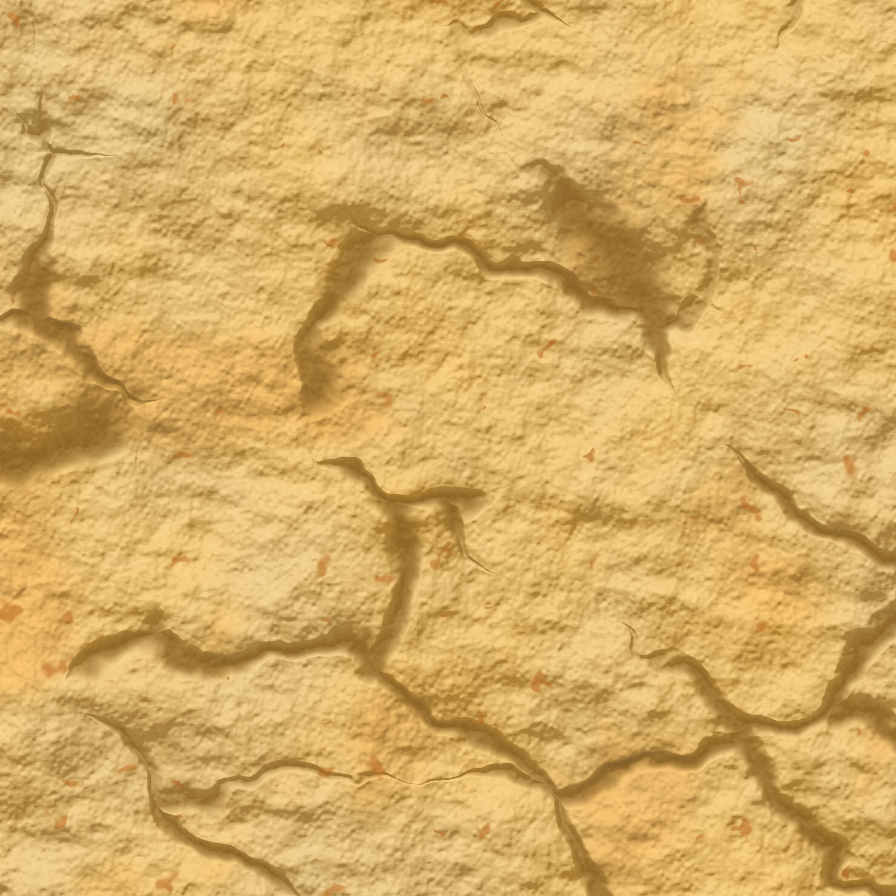
This texture is drawn by a WebGL 2 fragment shader. Its source:

```glsl
#version 300 es
precision highp float;

uniform vec2 u_resolution;
out vec4 fragColor;

// Palette
const vec3 DEEP   = vec3(0.54, 0.38, 0.14);
const vec3 SHADOW = vec3(0.66, 0.50, 0.23);
const vec3 DUSK   = vec3(0.80, 0.645, 0.36);
const vec3 BODY   = vec3(0.875, 0.725, 0.445);
const vec3 LIT    = vec3(0.95, 0.805, 0.525);
const vec3 GLINT  = vec3(0.98, 0.87, 0.63);
const vec3 TOAST  = vec3(0.87, 0.64, 0.31);
const vec3 SPECK  = vec3(0.73, 0.43, 0.15);
const vec3 TINT   = vec3(0.05, -0.02, -0.12);

// Relief, in canvas units
const vec2  CRACK_CELLS = vec2(2.8, 5.0);
const float CRACK_TILT  = 0.45;
const float CRACK_WIDTH = 0.055;
const float CRACK_DROP  = 0.011;
const float CRACK_WARP  = 0.10;
const float SWELL_HEIGHT  = 0.055;
const float RIPPLE_HEIGHT = 0.022;
const float CRUMB_HEIGHT  = 0.0065;
const float GRAIN_HEIGHT  = 0.0011;
const float SLOPE_STEP = 0.0014;

// Lighting and spots
const vec3  LIGHT = vec3(-0.30, 0.70, 0.65);
const float CONTRAST = 1.15;
const float SPECK_CELLS = 17.0;
const float SPECK_SHARE = 0.22;

float hash(vec2 p) {
    vec3 q = fract(p.xyx * 0.1031);
    q += dot(q, q.yzx + 33.33);
    return fract((q.x + q.y) * q.z);
}

vec2 hash2(vec2 p) {
    return vec2(hash(p), hash(p + 71.7));
}

float noise(vec2 p) {
    vec2 i = floor(p), f = fract(p);
    f = f * f * f * (f * (f * 6.0 - 15.0) + 10.0);
    return mix(mix(hash(i), hash(i + vec2(1, 0)), f.x),
               mix(hash(i + vec2(0, 1)), hash(i + vec2(1, 1)), f.x), f.y);
}

float fbm(vec2 p, int octaves) {
    float sum = 0.0, total = 0.0, gain = 0.5;
    for (int i = 0; i < octaves; i++) {
        sum += gain * noise(p);
        total += gain;
        gain *= 0.5;
        p = mat2(1.6, 1.2, -1.2, 1.6) * p + 13.7;
    }
    return sum / total;
}

// Approximate distance to the nearest border between scattered cells
float cellBorder(vec2 p) {
    vec2 base = floor(p);
    float first = 9.0, second = 9.0;
    for (int y = -1; y <= 1; y++)
    for (int x = -1; x <= 1; x++) {
        vec2 cell = base + vec2(x, y);
        float d = length(cell + hash2(cell + 40.0) - p);
        second = min(second, max(first, d));
        first = min(first, d);
    }
    return 0.5 * (second - first);
}

// x: open crack, y: wide soft valley around it
vec2 cracks(vec2 p) {
    vec2 warp = vec2(fbm(p * 9.0, 4), fbm(p * 9.0 + 57.0, 4)) - 0.5;
    vec2 q = p + CRACK_WARP * warp;
    float c = cos(CRACK_TILT), s = sin(CRACK_TILT);
    q = vec2(c * q.x - s * q.y, s * q.x + c * q.y) * CRACK_CELLS;
    float d = cellBorder(q + 8.0);
    float openness = smoothstep(0.42, 0.64, fbm(p * 4.5 + 31.0, 2));
    float width = CRACK_WIDTH * openness + 0.004;
    float groove = openness * (1.0 - smoothstep(0.1 * width, width, d));
    return vec2(groove, openness * exp(-9.0 * d));
}

float height(vec2 p, vec2 crack) {
    float h = SWELL_HEIGHT * fbm(p * 5.0 + 3.0, 4);
    h += RIPPLE_HEIGHT * fbm(vec2(p.x * 5.0, p.y * 15.0 + p.x * 3.0) + 23.0, 3);
    h += CRUMB_HEIGHT * fbm(p * 52.0, 3);
    h += GRAIN_HEIGHT * noise(p * 185.0);
    return h - CRACK_DROP * (crack.x + 0.8 * crack.y);
}

vec3 ramp(float t) {
    vec3 col = mix(SHADOW, DUSK, smoothstep(0.0, 0.33, t));
    col = mix(col, BODY, smoothstep(0.28, 0.54, t));
    col = mix(col, LIT, smoothstep(0.50, 0.78, t));
    return mix(col, GLINT, smoothstep(0.78, 1.15, t));
}

// Sparse ragged spots of varied size
float specks(vec2 p) {
    vec2 q = p * SPECK_CELLS + 0.5 * vec2(fbm(p * 60.0, 2), fbm(p * 60.0 + 9.0, 2));
    vec2 cell = floor(q);
    vec2 offset = fract(q) - mix(vec2(0.3), vec2(0.7), hash2(cell));
    float radius = mix(0.06, 0.21, pow(hash(cell + 5.3), 2.0));
    float present = step(hash(cell + 19.1), SPECK_SHARE);
    return present * (1.0 - smoothstep(0.4 * radius, 1.2 * radius, length(offset)));
}

void main() {
    vec2 p = gl_FragCoord.xy / min(u_resolution.x, u_resolution.y);
    vec2 dx = vec2(SLOPE_STEP, 0.0), dy = dx.yx;

    // Surface normal and light
    vec2 crack = cracks(p);
    float h = height(p, crack);
    vec2 slope = vec2(height(p + dx, cracks(p + dx)) - h,
                      height(p + dy, cracks(p + dy)) - h) / SLOPE_STEP;
    vec3 light = normalize(LIGHT);
    float shade = dot(normalize(vec3(-slope, 1.0)), light) - light.z;
    float tone = 0.55 + CONTRAST * shade - 0.12 * crack.y;

    // Dough colour, toasted patches and spots
    vec3 col = ramp(tone);
    col += TINT * (fbm(p * 6.0 + 80.0, 3) - 0.5);
    float toast = smoothstep(0.52, 0.78, fbm(p * 7.0 + 120.0, 4));
    col = mix(col, TOAST * (0.75 + 0.45 * tone), 0.5 * toast);
    col = mix(col, SPECK, 0.6 * specks(p));
    col = mix(col, DEEP, 0.75 * crack.x);
    col += 0.035 * (noise(p * 240.0 + 7.0) - 0.5);

    fragColor = vec4(clamp(col, 0.0, 1.0), 1.0);
}
```
